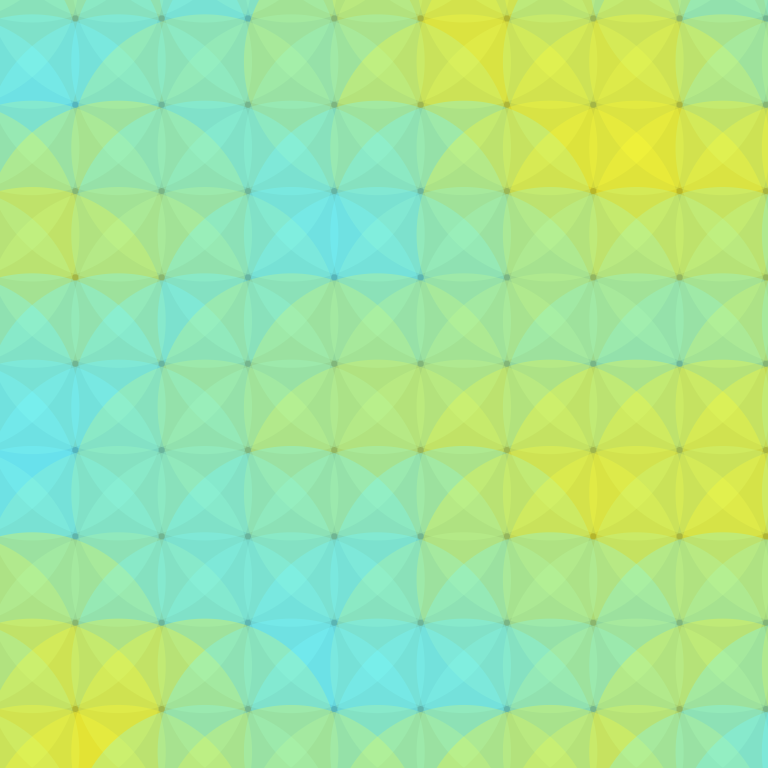
Give the GLSL for this pattern, as a Shadertoy shader.

```glsl
// Translucent discs on a square grid, painted row by row from the top over black.
// Each disc nearly reaches eight grid corners, so small dark gaps remain there.
// A smooth field with a strong hashed jitter tints each disc from cyan to yellow.

float hash(vec2 p)
{
    vec3 q = fract(vec3(p.xyx) * 0.1031);
    q += dot(q, q.yzx + 33.33);
    return fract((q.x + q.y) * q.z);
}

float bump(vec2 p, vec2 center, float width)
{
    vec2 d = (p - center) / width;
    return exp(-dot(d, d));
}

// Warmth of a disc: 0 is cyan, 1 is yellow
float warmth(vec2 cell)
{
    vec2 p = cell + vec2(-0.2, 0.7);
    float t = 0.31 + 0.2 * smoothstep(3.0, 6.0, p.x);

    // Warm areas
    t += 0.8 * bump(p, vec2(6.0, 6.1), 1.2);
    t += 1.1 * bump(p, vec2(6.2, 2.5), 1.4);
    t += 1.1 * bump(p, vec2(-0.5, 0.0), 1.3);
    t += 0.8 * bump(p, vec2(-0.7, 5.0), 0.8);
    t += 0.6 * bump(p, vec2(3.3, 8.2), 1.2);
    t += 0.2 * bump(p, vec2(2.3, 3.0), 1.3);

    // Cool areas
    t -= 1.0 * bump(p, vec2(-0.5, 2.5), 1.4);
    t -= 0.9 * bump(p, vec2(3.0, 0.3), 1.1);
    t -= 0.7 * bump(p, vec2(2.4, 5.7), 1.2);
    t -= 0.8 * bump(p, vec2(-1.0, 7.0), 1.2);
    t -= 0.5 * bump(p, vec2(6.6, 4.5), 1.0);

    return clamp(t + 1.5 * (hash(cell + 17.0) - 0.5), 0.0, 1.0);
}

void mainImage(out vec4 fragColor, in vec2 fragCoord)
{
    const float pitch = 0.1124;
    vec2 p = (fragCoord / iResolution.y - vec2(0.0981, 0.0768)) / pitch;
    float pixel = 1.0 / (iResolution.y * pitch);
    vec2 home = floor(p);
    vec3 color = vec3(0.0);

    // Paint every disc that can reach this point, top row first
    for (int row = 2; row >= -2; row--)
    {
        for (int column = -2; column <= 2; column++)
        {
            vec2 cell = home + vec2(column, row);
            float edge = length(p - cell - 0.5) - 1.547;
            float coverage = clamp(0.5 - edge / pixel, 0.0, 1.0);
            vec3 tint = mix(vec3(0.46, 0.99, 1.04), vec3(1.02, 1.0, 0.2), warmth(cell));
            color = mix(color, tint, 0.27 * coverage);
        }
    }

    fragColor = vec4(color, 1.0);
}
```
